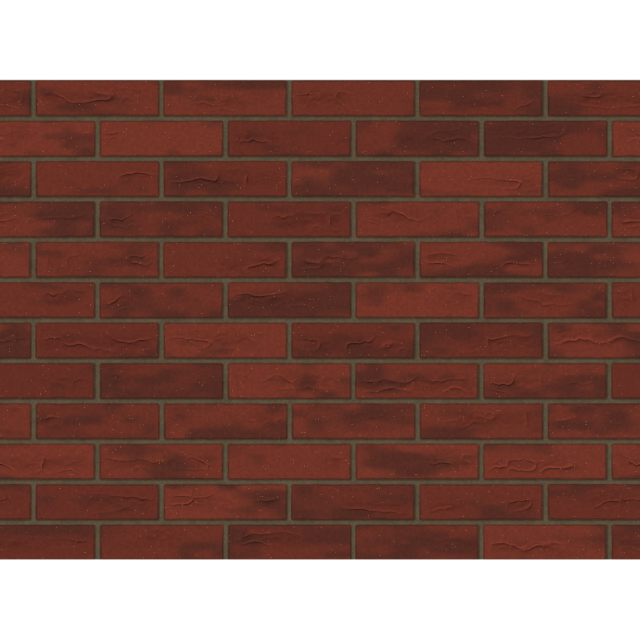
Write a Shadertoy shader that draws this texture.

```glsl
float hash(vec2 p) {
    return fract(sin(dot(p, vec2(127.1, 311.7))) * 43758.5);
}

// Value noise that wraps over the unit square; freq holds whole numbers
float noise(vec2 p, vec2 freq) {
    p *= freq;
    vec2 i = floor(p), f = fract(p);
    f = f * f * (3.0 - 2.0 * f);
    vec2 a = mod(i, freq), b = mod(i + 1.0, freq);
    return mix(mix(hash(a), hash(vec2(b.x, a.y)), f.x),
               mix(hash(vec2(a.x, b.y)), hash(b), f.x), f.y);
}

float roundedBox(vec2 p, vec2 halfSize, float radius) {
    vec2 d = abs(p) - halfSize + radius;
    return length(max(d, 0.0)) + min(max(d.x, d.y), 0.0) - radius;
}

// Thin wandering folds pressed into the clay
float creaseHeight(vec2 p) {
    p.y += 0.012 * noise(p, vec2(38.0, 30.0)) + 0.004 * noise(p, vec2(130.0, 90.0));
    float ridge = 1.0 - abs(2.0 * noise(p, vec2(24.0, 64.0)) - 1.0);
    return pow(ridge, 7.0) + 0.35 * noise(p, vec2(90.0, 210.0));
}

void mainImage(out vec4 fragColor, in vec2 fragCoord) {
    vec2 uv = fragCoord / iResolution.xy;
    float px = 1.0 / iResolution.y;

    // Running bond: five bricks across, twelve courses in the wall band
    float course = mix(0.08, 11.95, (uv.y - 0.126) / 0.749);
    float row = floor(course);
    float column = uv.x * 5.0 - 0.26 - 0.5 * mod(row + 1.0, 2.0);
    vec2 id = vec2(mod(floor(column), 5.0), row);
    vec2 q = (fract(vec2(column, course)) - 0.5) * vec2(0.2, 0.0631);
    vec2 shift = vec2(hash(id + 3.1), hash(id + 7.7));
    vec2 p = uv + shift;

    // Brick outline, slightly uneven
    vec2 jitter = (shift - 0.5) * vec2(0.002, 0.001);
    float wobble = 0.0012 * (noise(uv, vec2(90.0)) - 0.5);
    float d = roundedBox(q - jitter, vec2(0.0955, 0.0272), 0.0025) + wobble;

    // Fired clay: tone per brick and smoky patches
    float tone = hash(id + 12.3);
    vec3 brick = mix(vec3(0.395, 0.182, 0.142), vec3(0.46, 0.21, 0.158), tone);
    float cloud = 0.65 * noise(p, vec2(9.0, 26.0)) + 0.35 * noise(p, vec2(34.0, 80.0));
    float smoke = smoothstep(0.42, 0.75, cloud + 0.25 * (hash(id + 21.7) - 0.5));
    brick = mix(brick, vec3(0.315, 0.168, 0.138), 0.85 * smoke);

    // Embossed creases along the middle of the face
    float middle = (q.y - 0.014 * (shift.x - 0.5)) / 0.011;
    float band = exp(-middle * middle) * smoothstep(0.3, 0.65, noise(p, vec2(13.0, 8.0)));
    band *= smoothstep(0.0, 0.025, 0.095 - abs(q.x));
    float relief = creaseHeight(p) - creaseHeight(p + vec2(-0.0012, 0.002));
    brick *= 1.0 + band * (0.5 * clamp(relief, -0.7, 0.35) - 0.07);

    // Fine grain and pale grit
    float grain = noise(uv, vec2(310.0)) - 0.5;
    brick *= 1.0 + 0.09 * grain;
    vec2 cell = floor(uv * 230.0);
    vec2 gritCentre = 0.35 + 0.3 * vec2(hash(cell + 0.3), hash(cell + 0.7));
    float gritDistance = length(fract(uv * 230.0) - gritCentre);
    float grit = step(0.955, hash(cell)) * (1.0 - smoothstep(0.12, 0.35, gritDistance));
    brick = mix(brick, vec3(0.62, 0.40, 0.31), 0.6 * grit * hash(cell + 5.0));

    // Worn rim: dark all round, deeper at the lower edge
    float rim = smoothstep(-0.0028, 0.0, d);
    brick *= 1.0 - rim * (q.y < 0.0 ? 0.24 : 0.14);

    // Recessed mortar, shaded beside the bricks
    float shade = roundedBox(q - vec2(0.0008, -0.001), vec2(0.0955, 0.0272), 0.0025);
    float lit = smoothstep(-0.0005, 0.0034, shade);
    vec3 mortar = mix(vec3(0.27, 0.21, 0.16), vec3(0.355, 0.305, 0.235), lit);
    mortar *= 1.0 + 0.12 * grain + 0.1 * (noise(uv, vec2(70.0)) - 0.5);

    // White margins above and below the wall
    vec3 color = mix(brick, mortar, smoothstep(-px, px, d));
    float wall = smoothstep(-px, px, 0.3745 - abs(uv.y - 0.5005));
    fragColor = vec4(mix(vec3(1.0), color, wall), 1.0);
}
```
